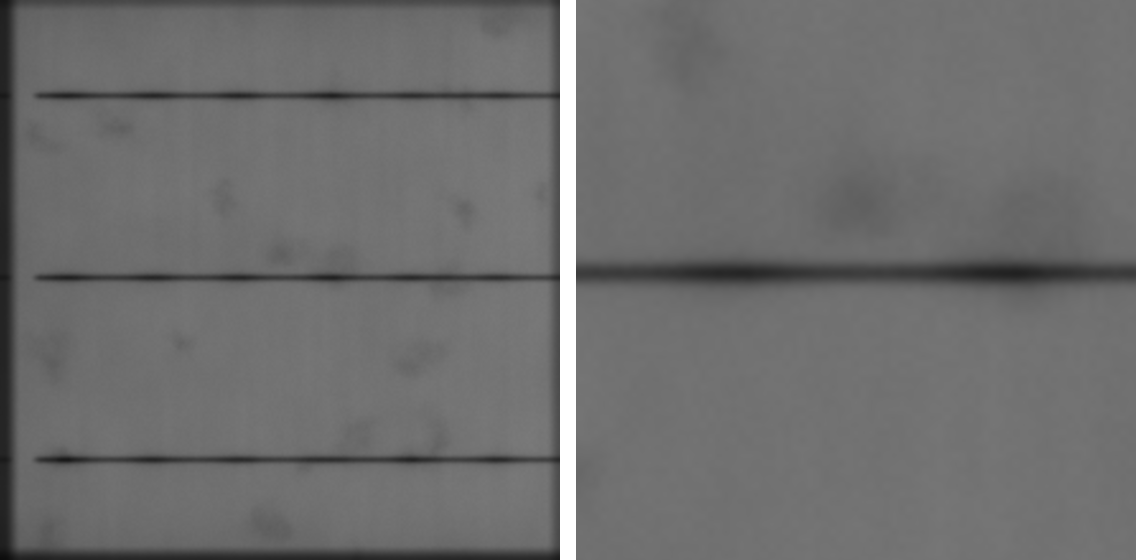
Left: the whole. Right: its middle third, enlarged.
This texture is drawn by a Shadertoy shader. Its source:

```glsl
// Worn grey metal panel with three sooty horizontal grooves and shaded borders.

float hash(vec2 p) {
    vec3 q = fract(vec3(p.xyx) * 0.1031);
    q += dot(q, q.yzx + 33.33);
    return fract((q.x + q.y) * q.z);
}

float noise(vec2 p) {
    vec2 i = floor(p), f = fract(p);
    f = f * f * (3.0 - 2.0 * f);
    return mix(mix(hash(i), hash(i + vec2(1, 0)), f.x),
               mix(hash(i + vec2(0, 1)), hash(i + vec2(1, 1)), f.x), f.y);
}

float fbm(vec2 p) {
    float sum = 0.0, amplitude = 0.5;
    for (int i = 0; i < 4; i++) {
        sum += amplitude * noise(p);
        p = p * 2.03 + 17.1;
        amplitude *= 0.5;
    }
    return sum / 0.9375;
}

float bell(float x, float width) {
    return exp(-x * x / (width * width));
}

// Sparse soft smudges, one candidate per grid cell
float smudges(vec2 uv) {
    vec2 p = uv * 7.0 + 0.5 * (vec2(fbm(uv * 18.0), fbm(uv * 18.0 + 40.0)) - 0.5);
    float soot = 0.0;
    for (int y = -1; y <= 1; y++)
        for (int x = -1; x <= 1; x++) {
            vec2 cell = floor(p) + vec2(x, y);
            vec2 center = cell + 0.2 + 0.6 * vec2(hash(cell + 11.0), hash(cell + 37.0));
            vec2 size = 0.13 + 0.17 * vec2(hash(cell + 53.0), hash(cell + 71.0));
            vec2 d = (p - center) / size;
            soot += step(0.58, hash(cell + 5.0)) * exp(-dot(d, d));
        }
    return soot * (0.4 + 0.9 * fbm(uv * 35.0));
}

void mainImage(out vec4 fragColor, in vec2 fragCoord) {
    vec2 uv = fragCoord / iResolution.xy;

    // Plate: slightly brighter to the right, with mottling, streaks and grain
    float shade = 0.427 + 0.035 * uv.x;
    shade += 0.035 * (fbm(uv * 9.0) - 0.5);
    shade += 0.012 * (noise(uv * vec2(60.0, 5.0)) - 0.5);
    shade += 0.012 * (noise(uv * 220.0) - 0.5);
    shade -= 0.055 * smudges(uv);

    // Grooves repeat down the plate, with soot pooled at even steps along them
    float row = floor((uv.y - 0.0165) / 0.325);
    float dy = uv.y - (0.179 + 0.325 * row);
    float dx = (fract((uv.x - 0.121) / 0.1535 + 0.5) - 0.5) * 0.1535;
    float pool = bell(dx, 0.037) * (0.7 + 0.6 * noise(vec2(uv.x * 9.0, row * 7.0)));
    float onPlate = smoothstep(0.052, 0.074, uv.x);
    float groove = 0.19 * bell(dy, 0.0062) + 0.055 * pool * bell(dy, 0.0085);
    groove += 0.025 * (0.4 + pool) * bell(dy, 0.018);
    float inRange = step(0.0, row) * step(row, 2.0);
    shade -= groove * inRange * onPlate;

    // Borders: deep on the left, thin at the bottom, faint at the top and right
    float wear = 0.7 + 0.6 * fbm(uv * 14.0 + 9.0);
    shade *= mix(0.36, 1.0, smoothstep(0.008, 0.038, uv.x));
    shade *= mix(0.4, 1.0, smoothstep(0.0, 0.028, uv.y));
    shade *= 1.0 - 0.34 * smoothstep(0.974, 1.0, uv.x);
    shade *= 1.0 - 0.26 * smoothstep(0.978, 1.0, uv.y);
    shade *= 1.0 - wear * (0.10 * exp(-uv.x / 0.05) + 0.14 * exp(-uv.y / 0.045)
                         + 0.13 * exp((uv.y - 1.0) / 0.045));

    // Groove ends show faintly inside the left border
    shade -= 0.04 * bell(dy, 0.006) * inRange * (1.0 - smoothstep(0.015, 0.028, uv.x));

    fragColor = vec4(vec3(clamp(shade, 0.0, 1.0)), 1.0);
}
```
